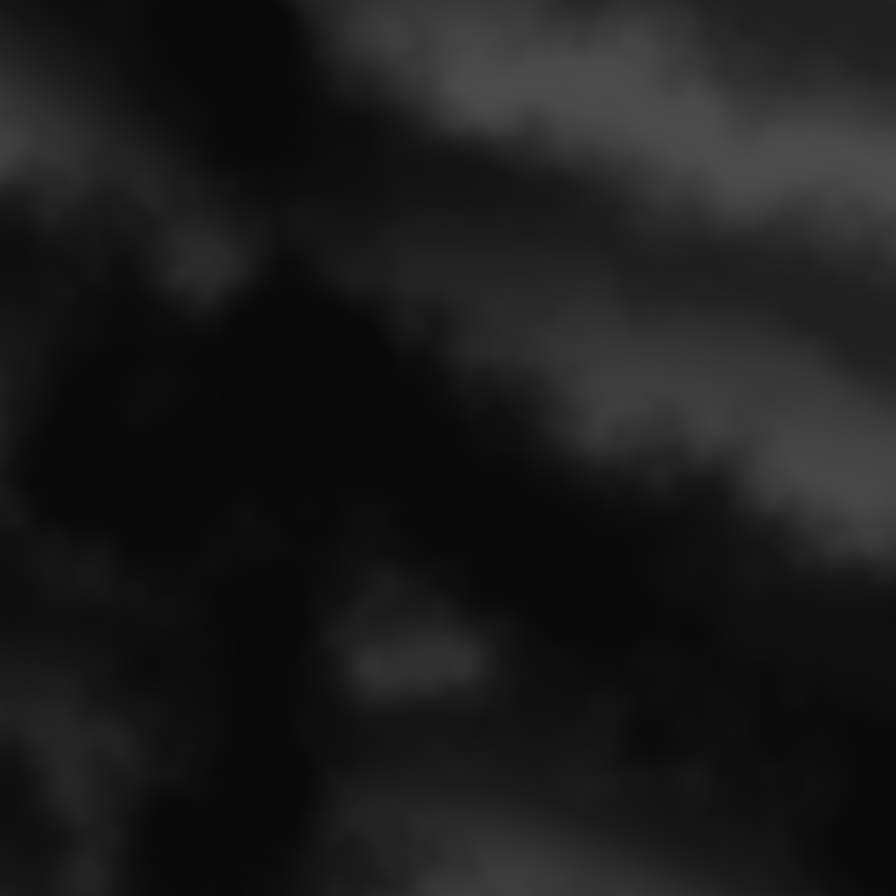
This texture is drawn by a WebGL 2 fragment shader. Its source:

```glsl
#version 300 es
precision highp float;
// Dim grey smoke drifting around a branching dark hollow.
// Distance to the hollow sets the density; soft cellular puffs fray it and
// a slanted sine swell gathers the haze into separate banks.

uniform vec2 u_resolution;
out vec4 fragColor;

vec3 hash3(vec2 cell) {
    vec3 q = fract(cell.xyx * vec3(0.1031, 0.1030, 0.0973));
    q += dot(q, q.yxz + 33.33);
    return fract((q.xxy + q.yzz) * q.zyx);
}

// Cellular noise: each cell holds one round puff, brighter or darker.
float puffs(vec2 p) {
    vec2 cell = floor(p);
    float sum = 0.0;
    for (int y = -1; y <= 1; y++) {
        for (int x = -1; x <= 1; x++) {
            vec2 neighbour = cell + vec2(x, y);
            vec3 h = hash3(neighbour + 57.0);
            vec2 offset = p - neighbour - h.xy;
            float falloff = max(0.0, 1.0 - dot(offset, offset));
            sum += (2.0 * h.z - 1.0) * falloff * falloff * falloff;
        }
    }
    return sum;
}

float layeredPuffs(vec2 p) {
    float sum = 0.0, gain = 1.0;
    for (int octave = 0; octave < 4; octave++) {
        sum += gain * puffs(p);
        p = mat2(1.6, 1.2, -1.2, 1.6) * p + 7.3;
        gain *= 0.5;
    }
    return sum;
}

float segmentDistance(vec2 p, vec2 a, vec2 b) {
    vec2 ap = p - a, ab = b - a;
    return length(ap - ab * clamp(dot(ap, ab) / dot(ab, ab), 0.0, 1.0));
}

// Smoothly blended distance to four arms meeting near the centre.
float hollowDistance(vec2 p) {
    vec2 hub = vec2(0.34, 0.56);
    float sum = exp(-20.0 * segmentDistance(p, hub, vec2(0.26, 1.05)))
              + exp(-20.0 * segmentDistance(p, hub, vec2(1.02, 0.15)))
              + exp(-20.0 * segmentDistance(p, hub, vec2(0.0, 0.40)))
              + exp(-20.0 * segmentDistance(p, hub, vec2(0.25, 0.0)));
    return -log(sum) / 20.0;
}

void main() {
    vec2 uv = gl_FragCoord.xy / u_resolution;
    float fray = layeredPuffs(uv * 5.0);

    // Density rises away from the hollow
    float density = smoothstep(-0.02, 0.4, hollowDistance(uv) + 0.12 * fray);

    // Slanted swell that separates the banks
    float swell = cos(19.6 * (uv.y - 0.82) + 7.0 * (uv.x - 0.95) + 1.1 * fray);

    float grey = 0.037 + 0.26 * density * (0.66 + 0.34 * swell);
    fragColor = vec4(vec3(grey), 1.0);
}
```
